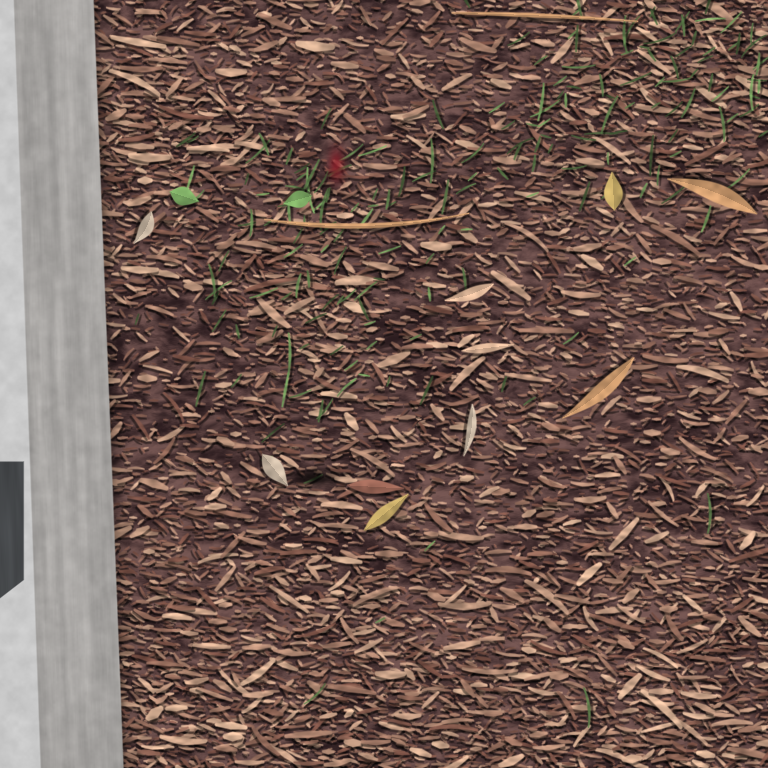
This texture is drawn by a three.js fragment shader. Its source:

```glsl
// Bark mulch seen from above, beside a pale weathered post on the left.
// Layered noise makes the soil, hashed grids scatter chips and grass,
// and tapered strokes add the larger leaves and twigs.
#define SOFT 0.0014
#define SOIL_DARK vec3(0.17, 0.11, 0.12)
#define SOIL_LIGHT vec3(0.47, 0.345, 0.33)
#define BARK vec3(0.50, 0.33, 0.28)
#define STRAW vec3(0.90, 0.74, 0.62)
#define PALE vec3(0.80, 0.73, 0.65)
#define TAN vec3(0.82, 0.62, 0.44)
#define GOLD vec3(0.80, 0.69, 0.42)
#define GREEN vec3(0.50, 0.68, 0.40)
#define CONCRETE vec3(0.65, 0.64, 0.63)

varying vec2 vUv;

float hash(vec2 p) { return fract(sin(dot(p, vec2(127.1, 311.7))) * 43758.5); }

float noise(vec2 p) {
  vec2 i = floor(p), f = fract(p), e = vec2(1.0, 0.0);
  f = f * f * (3.0 - 2.0 * f);
  return mix(mix(hash(i), hash(i + e), f.x),
             mix(hash(i + e.yx), hash(i + e.xx), f.x), f.y);
}

float fbm(vec2 p) {
  float sum = 0.0, amp = 0.53;
  for (int i = 0; i < 4; i++) {
    sum += amp * noise(p);
    p = p * 2.03 + 7.3;
    amp *= 0.5;
  }
  return sum;
}

// Soft elliptical region: centre in xy, radii in zw
float spot(vec2 p, vec4 e) {
  vec2 q = (p - e.xy) / e.zw;
  return exp(-dot(q, q));
}

float fill(float d) { return 1.0 - smoothstep(-SOFT, SOFT, d); }

float grassAmount(vec2 p) {
  return 0.65 * spot(p, vec4(0.87, 0.92, 0.17, 0.12))
       + 0.5 * spot(p, vec4(0.70, 0.82, 0.06, 0.06))
       + 0.5 * spot(p, vec4(0.42, 0.76, 0.14, 0.08))
       + 0.45 * spot(p, vec4(0.42, 0.58, 0.16, 0.12));
}

float chipAmount(vec2 p) {
  return 0.36 + 0.25 * smoothstep(0.4, 0.05, 1.0 - (1.0 - p.y))
       + 0.4 * spot(p, vec4(0.19, 0.83, 0.13, 0.09))
       + 0.4 * spot(p, vec4(0.38, 0.62, 0.08, 0.10))
       + 0.3 * spot(p, vec4(0.92, 0.92, 0.20, 0.14))
       - 0.2 * spot(p, vec4(0.25, 0.54, 0.12, 0.08));
}

// One hashed grid of slivers, each with a small shadow below
void scatter(inout vec3 col, vec2 p, float n, float lean, bool grass) {
  vec2 grid = vec2(n, n * 1.8), cell = floor(p * grid);
  for (int k = 0; k < 9; k++) {
    float row = floor(float(k) / 3.0);
    vec2 id = cell + vec2(float(k) - 3.0 * row, row) - 1.0, key = id + n;
    float a = hash(key), b = hash(key + 41.3), size = hash(key + 129.1);
    float tone = hash(key + 171.9), spin = 2.0 * hash(key + 83.7) - 1.0;
    vec2 centre = (id + 0.1 + 0.8 * vec2(a, b)) / grid, q = p - centre;
    float amount = grass ? grassAmount(centre) : chipAmount(centre);
    if (hash(key + 211.3) > amount) continue;
    float angle = lean + spin * (0.25 + 0.8 * spin * spin) - 0.08;
    float halfLen = (0.18 + 0.5 * size * size) / n;
    vec2 axis = vec2(cos(angle), sin(angle));
    vec2 r = vec2(dot(q, axis), dot(q, vec2(-axis.y, axis.x)));
    r.y += (b - 0.5) * r.x * r.x * n * 0.5;
    float x = max(abs(r.x) - halfLen, 0.0);
    float width = (grass ? 0.045 : mix(0.05, 0.13, tone * a) + n * 0.0007) / n;
    width *= 1.0 - 0.45 * min(abs(r.x) / halfLen, 1.0);
    vec3 tint = mix(BARK, STRAW, clamp(tone * 1.15 - n * 0.004, 0.0, 1.0));
    if (grass) tint = GREEN * mix(0.45, 1.0, tone);
    tint *= 0.78 + 0.4 * noise(p * vec2(90.0, 200.0));
    col *= 1.0 - 0.45 * fill(length(vec2(x, r.y + 0.0035)) - width);
    col = mix(col, tint, 0.9 * fill(length(vec2(x, r.y)) - width));
  }
}

// Tapered stroke between e.xy and e.zw
void leaf(inout vec3 col, vec4 e, float width, float bend, vec3 tint) {
  vec2 span = e.zw - e.xy, axis = normalize(span), q = vUv - e.xy;
  float len = length(span), x = dot(q, axis), h = clamp(x / len, 0.0, 1.0);
  float y = dot(q, vec2(-axis.y, axis.x)) - bend * 4.0 * h * (1.0 - h);
  float w = 0.001 + width * sin(3.14 * h) * (1.35 - 0.7 * h);
  x -= h * len;
  col *= 1.0 - 0.5 * fill(length(vec2(x, y + 0.004)) - w);
  tint *= 0.86 + 0.2 * noise(vUv * 120.0) + 0.08 * sign(y);
  col = mix(col, tint, fill(length(vec2(x, y)) - w));
}

vec3 ground(vec2 p) {
  float broad = fbm(p * vec2(7.0, 11.0)), grain = fbm(p * vec2(48.0, 95.0) + broad * 3.0);
  vec3 c = mix(SOIL_DARK, SOIL_LIGHT, smoothstep(0.2, 0.8, grain * 0.75 + broad * 0.3));
  for (int k = 0; k < 6; k++) scatter(c, p, 86.0 * pow(0.74, float(k)), 0.0, false);
  scatter(c, p, 30.0, 0.7, true);
  scatter(c, p, 22.0, 1.5, true);
  c *= 1.0 - 0.75 * spot(p, vec4(0.41, 0.378, 0.025, 0.01));
  c = mix(c, vec3(0.55, 0.13, 0.17), 0.85 * spot(p, vec4(0.438, 0.785, 0.01, 0.02)));
  // Twigs, then fallen leaves
  leaf(c, vec4(0.345, 0.714, 0.61, 0.722), 0.0025, -0.012, TAN);
  leaf(c, vec4(0.589, 0.983, 0.83, 0.972), 0.0018, 0.002, TAN);
  leaf(c, vec4(0.602, 0.543, 0.668, 0.551), 0.005, 0.0, STRAW);
  leaf(c, vec4(0.453, 0.368, 0.525, 0.364), 0.008, 0.0, BARK * 1.25);
  leaf(c, vec4(0.825, 0.534, 0.733, 0.456), 0.009, 0.006, TAN);
  leaf(c, vec4(0.475, 0.31, 0.531, 0.356), 0.008, 0.0, GOLD);
  leaf(c, vec4(0.80, 0.727, 0.797, 0.775), 0.011, 0.0, GOLD);
  leaf(c, vec4(0.985, 0.722, 0.87, 0.767), 0.011, -0.006, TAN);
  leaf(c, vec4(0.342, 0.408, 0.374, 0.368), 0.011, 0.0, PALE);
  leaf(c, vec4(0.197, 0.724, 0.175, 0.684), 0.008, 0.004, PALE);
  leaf(c, vec4(0.615, 0.473, 0.604, 0.407), 0.005, 0.004, PALE);
  leaf(c, vec4(0.642, 0.63, 0.58, 0.609), 0.007, 0.003, STRAW);
  leaf(c, vec4(0.222, 0.75, 0.258, 0.738), 0.011, 0.0, GREEN);
  leaf(c, vec4(0.405, 0.745, 0.37, 0.735), 0.01, 0.0, GREEN);
  return c;
}

void main() {
  vec2 p = vUv;
  float edge = mix(0.161, 0.122, p.y), across = p.x - mix(0.053, 0.018, p.y);
  vec3 col = ground(p) * (1.0 - 0.35 * exp(-max(p.x - edge, 0.0) * 110.0));
  // Post: streaked side, lighter front, dark inset block
  float streak = fbm(vec2(across * 90.0, p.y * 7.0)), pits = fbm(p * 65.0);
  vec3 side = CONCRETE * (0.8 + 0.26 * streak + 0.14 * pits);
  vec3 post = mix(vec3(0.79) * (0.94 + 0.12 * pits), side, smoothstep(-SOFT, SOFT, across));
  float block = max(p.x - 0.031, max(p.y - 0.399, 0.221 + 0.77 * p.x - p.y));
  post = mix(post, vec3(0.27, 0.28, 0.29) * (0.8 + 0.4 * streak), fill(block));
  col = mix(col, post, fill(p.x - edge));
  gl_FragColor = vec4(clamp(col, 0.0, 1.0), 1.0);
}
```
